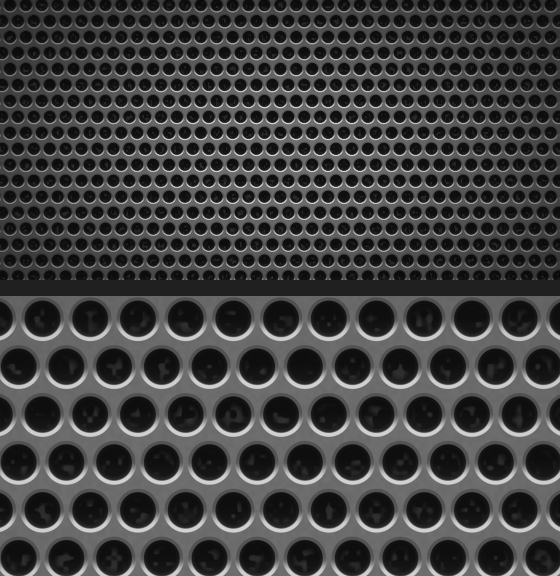
Top, the full canvas; bottom, a detail of the centre.
A Shadertoy shader for this pattern:

```glsl
// Perforated dark steel sheet: staggered rows of round holes with bevelled rims.
// Each pixel finds its nearest hole in a half-offset grid; distance bands shade
// plate, rim and hole, and a soft central light fades toward the corners.

float hash(vec2 p) {
    vec3 q = fract(vec3(p.xyx) * 0.1031);
    q += dot(q, q.yzx + 33.33);
    return fract((q.x + q.y) * q.z);
}

float valueNoise(vec2 p) {
    vec2 i = floor(p), f = fract(p);
    f = f * f * (3.0 - 2.0 * f);
    return mix(mix(hash(i), hash(i + vec2(1, 0)), f.x),
               mix(hash(i + vec2(0, 1)), hash(i + vec2(1, 1)), f.x), f.y);
}

// Soft ring of given radius and half width
float ring(float dist, float radius, float halfWidth, float blur) {
    return 1.0 - smoothstep(halfWidth - blur, halfWidth + blur, abs(dist - radius));
}

void mainImage(out vec4 fragColor, in vec2 fragCoord) {
    vec2 uv = fragCoord / iResolution.xy;
    vec2 p = fragCoord / iResolution.y;

    // Staggered grid, counted downward from the top row
    vec2 grid = vec2(p.x - 0.0357, 0.9818 - p.y) / vec2(0.0568, 0.057);
    float row = floor(grid.y + 0.5);
    grid.x += 0.5 * mod(row, 2.0);
    vec2 cell = vec2(floor(grid.x + 0.5), row);
    vec2 q = grid - cell;
    float dist = length(q);
    float down = q.y / max(dist, 0.001);
    float blur = max(0.5 / (0.057 * iResolution.y), 0.015);

    // Plate with faint grain and a broad central light
    float light = 1.0 - 0.52 * smoothstep(0.15, 1.2, length((uv - vec2(0.5, 0.45)) * vec2(1.7, 1.5)));
    float grain = valueNoise(p * 190.0) - 0.5;
    float shade = 0.425 + 0.025 * grain;

    // Rim: dark bevel above, bright lip below
    shade = mix(shade, 0.29, 0.75 * ring(dist, 0.405, 0.04, blur) * smoothstep(0.7, -0.3, down));
    shade = mix(shade, 0.82, ring(dist, 0.43, 0.04, blur) * smoothstep(0.0, 0.75, down));
    shade *= light;

    // Hole: shadowed wall and dim flecks of a layer behind, varying per hole
    float flecks = smoothstep(0.5, 0.85, valueNoise(q * 8.0 + cell * 17.0 + 300.0));
    float depth = 0.055 + 0.035 * smoothstep(-0.1, 0.35, q.y);
    depth += 0.11 * flecks * smoothstep(0.33, 0.1, length(q - vec2(0.0, 0.05)));
    depth += 0.07 * smoothstep(0.28, 0.37, dist) * (0.6 + 0.4 * down);
    depth *= 0.6 + 0.4 * light;
    shade = mix(depth, shade, smoothstep(-blur, blur, dist - 0.375));

    fragColor = vec4(vec3(shade), 1.0);
}
```
